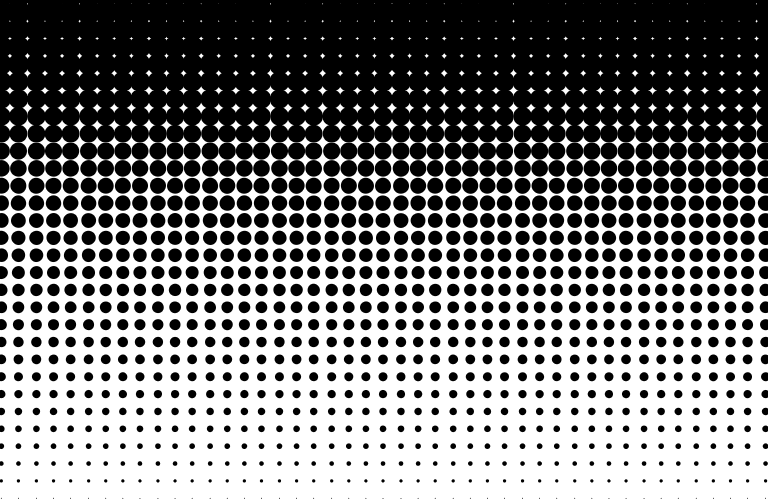
Reproduce this pattern procedurally as a Shadertoy shader.

```glsl
// Halftone gradient: black dots on white grow row by row towards the top,
// touch, then merge so that only shrinking white diamonds remain between them.
// Each pixel takes the union of the 3x3 nearest discs of a square grid.

const float ROWS = 28.8;                    // grid cells per canvas height
const vec2 GRID_ORIGIN = vec2(1.083, 0.10); // centre of dot (0, 0), in cells
const float TOUCH_ROW = 20.0;               // row where neighbours meet
const float COLUMN_SNAP = 0.05;             // uneven column spacing, in cells
const float WOBBLE = 0.012;                 // roughness of the dot outlines
const vec3 INK = vec3(0.0);
const vec3 PAPER = vec3(1.0);

float hash(vec2 cell) {
    return fract(sin(dot(cell, vec2(41.3, 289.1))) * 4375.5);
}

// Radius by row: disc area grows gently, then faster once the dots merge.
float dotRadius(float row) {
    float below = clamp(row, 0.0, TOUCH_ROW);
    float above = max(row - TOUCH_ROW, 0.0);
    float area = 0.0005 + below * (0.0079 + 0.00021 * below);
    area += above * (0.0213 + 0.00095 * above);
    return sqrt(area);
}

// Two columns in every seven are followed by a slightly wider gap.
float columnShift(float column) {
    return COLUMN_SNAP * (3.0 - mod(2.0 * column + 6.0, 7.0)) / 7.0;
}

// Signed distance to one slightly irregular dot.
float dotDistance(vec2 p, vec2 cell) {
    vec2 d = p - cell - vec2(columnShift(cell.x), 0.0);
    float angle = atan(d.y, d.x + 1e-5);
    float phase = 6.2832 * hash(cell);
    float rough = WOBBLE * sin(3.0 * angle + phase);
    rough *= 1.0 - smoothstep(TOUCH_ROW - 2.0, TOUCH_ROW, cell.y);
    return length(d) - dotRadius(cell.y) * (1.0 + rough);
}

void mainImage(out vec4 fragColor, in vec2 fragCoord) {
    vec2 p = fragCoord / iResolution.y * ROWS - GRID_ORIGIN;
    vec2 nearest = floor(p + 0.5);

    // Union of the surrounding dots
    float dist = 1e3;
    for (int j = -1; j <= 1; j++) {
        for (int i = -1; i <= 1; i++) {
            dist = min(dist, dotDistance(p, nearest + vec2(i, j)));
        }
    }

    // Edge smoothed over one pixel
    float pixel = ROWS / iResolution.y;
    float paper = clamp(dist / pixel + 0.5, 0.0, 1.0);
    fragColor = vec4(mix(INK, PAPER, paper), 1.0);
}
```
